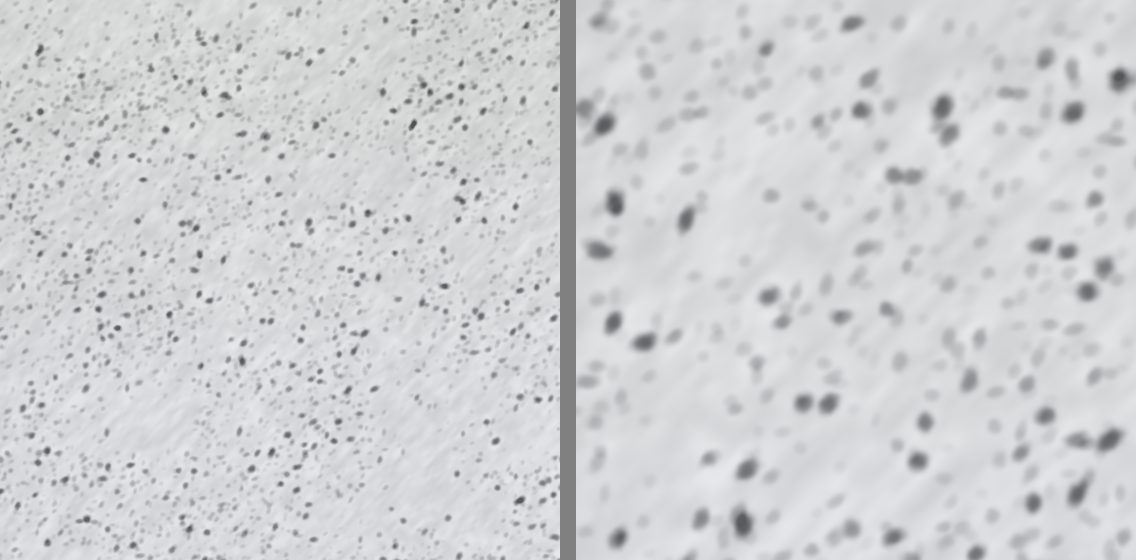
Left, the full canvas; right, a detail of the centre.
Write a WebGL 1 fragment shader that draws this texture.

```glsl
precision highp float;
// Pale grey speckled stone with clustered dark grains and faint diagonal streaks.

uniform vec2 u_resolution;

float hash(vec2 p) {
  return fract(sin(dot(p, vec2(127.1, 311.7))) * 43758.5453);
}

float noise(vec2 p) {
  vec2 cell = floor(p);
  vec2 f = fract(p);
  f = f * f * (3.0 - 2.0 * f);
  float low = mix(hash(cell), hash(cell + vec2(1.0, 0.0)), f.x);
  float high = mix(hash(cell + vec2(0.0, 1.0)), hash(cell + 1.0), f.x);
  return mix(low, high, f.y);
}

vec2 rotate(vec2 p, float angle) {
  float c = cos(angle);
  float s = sin(angle);
  return vec2(c * p.x + s * p.y, c * p.y - s * p.x);
}

// Summed darkness of soft oval grains, one at most in each jittered cell.
float grains(vec2 uv, float cells, float density, vec2 radii, vec2 depths, float seed) {
  vec2 home = floor(uv * cells);
  float darkness = 0.0;
  for (int y = -1; y <= 1; y++) {
    for (int x = -1; x <= 1; x++) {
      vec2 id = home + vec2(float(x), float(y));
      vec2 key = id + seed;
      vec2 center = (id + vec2(hash(key + 3.1), hash(key + 7.7))) / cells;

      // Grains gather in loose clusters.
      float cluster = noise(center * 13.0 + 5.0) * 0.65 + noise(center * 5.0 + 31.0) * 0.35;
      float chance = density * smoothstep(0.15, 0.8, cluster);
      float present = step(hash(key + 11.3), chance);

      // Most grains lean up to the right.
      float angle = 0.75 + 1.5 * (hash(key + 17.9) - 0.5);
      float stretch = mix(1.0, 1.45, hash(key + 23.3));
      float weight = hash(key + 29.1);
      float radius = mix(radii.x, radii.y, 0.6 * weight + 0.4 * hash(key + 37.7));
      vec2 d = rotate(uv - center, angle) / radius;
      d *= vec2(1.0 / stretch, sqrt(stretch));
      d += 0.25 * (vec2(noise(uv * 190.0), noise(uv * 190.0 + 50.0)) - 0.5);

      // A dark core inside a thin, slightly light rim.
      float q = dot(d, d);
      float profile = exp(-q * sqrt(q)) - 0.06 * exp(-0.3 * q);
      darkness += present * mix(depths.x, depths.y, weight * sqrt(weight)) * profile;
    }
  }
  return darkness;
}

void main() {
  vec2 uv = gl_FragCoord.xy / u_resolution.y;

  // Cool light base, slightly warmer and dimmer toward the top.
  vec3 color = mix(vec3(0.851, 0.856, 0.868), vec3(0.832, 0.836, 0.834),
                   smoothstep(0.1, 1.0, uv.y));

  // Broad tone, diagonal streaks and fine grit.
  vec2 along = rotate(uv, 0.8);
  float tone = 0.022 * (noise(uv * 4.0) - 0.5);
  tone += 0.062 * (noise(along * vec2(30.0, 85.0) + 9.0) - 0.5);
  tone += 0.045 * (noise(along * vec2(75.0, 150.0) + 40.0) - 0.5);
  color += tone;

  // Dark grains over many small faint ones.
  float dark = grains(uv, 42.0, 0.62, vec2(0.0034, 0.0068), vec2(0.12, 0.5), 2.0);
  float faint = grains(uv, 66.0, 0.8, vec2(0.003, 0.0052), vec2(0.04, 0.17), 91.0);
  float shade = min(dark + faint, 0.5);
  color -= shade * vec3(1.0, 0.99, 0.98);

  gl_FragColor = vec4(clamp(color, 0.0, 1.0), 1.0);
}
```
